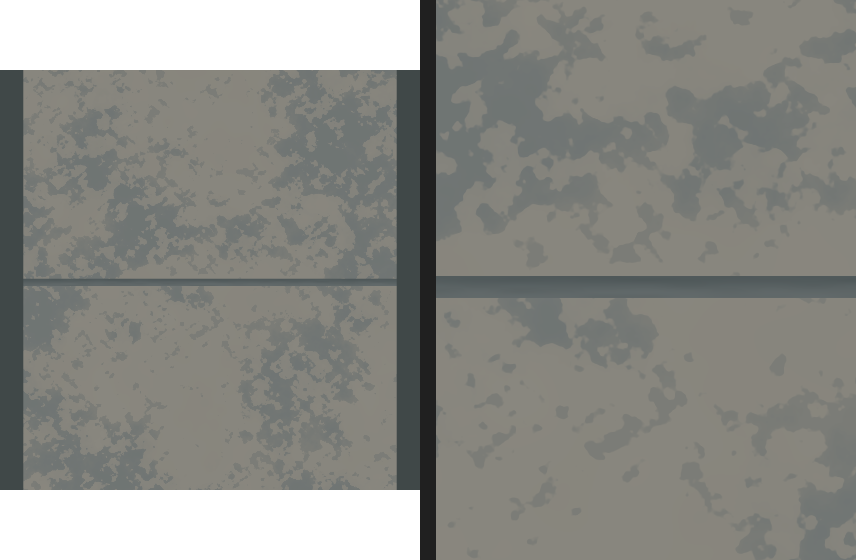
Left, the full canvas; right, a detail of the centre.
Reproduce this texture procedurally as a WebGL 2 fragment shader.

```glsl
#version 300 es
precision highp float;
// Two weathered stone panels stacked between dark side rails, on white.
// Each panel gets its own seed; broad patches, fine grain and crossed
// scratches are summed, then thresholded into ragged blue-grey stains.

uniform vec2 u_resolution;
out vec4 fragColor;

float hash(vec2 cell) {
    uvec2 q = uvec2(ivec2(cell)) * uvec2(1597334673u, 3812015801u);
    uint h = (q.x ^ q.y) * 1597334673u;
    h = (h ^ (h >> 15)) * 2246822519u;
    return float((h ^ (h >> 13)) >> 8) / 16777216.0;
}

float noise(vec2 p) {
    vec2 i = floor(p), f = fract(p);
    f = f * f * (3.0 - 2.0 * f);
    return mix(mix(hash(i), hash(i + vec2(1, 0)), f.x),
               mix(hash(i + vec2(0, 1)), hash(i + vec2(1, 1)), f.x), f.y);
}

mat2 rotation(float a) {
    return mat2(cos(a), sin(a), -sin(a), cos(a));
}

// Layered noise, normalised to 0..1
float fbm(vec2 p, int octaves) {
    float sum = 0.0, weight = 0.5, total = 0.0;
    for (int k = 0; k < octaves; k++) {
        sum += weight * noise(p);
        total += weight;
        weight *= 0.55;
        p = rotation(0.6) * p * 2.03 + 17.3;
    }
    return sum / total;
}

// Short thin strokes along several slanted directions
float scratches(vec2 p) {
    float strokes = 0.0;
    for (int k = 0; k < 4; k++) {
        float angle = (k % 2 == 0 ? 0.65 : -0.75) + 0.22 * float(k / 2);
        vec2 q = rotation(angle) * p;
        strokes += noise(q * vec2(24.0, 135.0) + 31.0 * float(k)) - 0.5;
    }
    return strokes * 0.5;
}

vec3 stonePanel(vec2 p, float row) {
    vec2 seeded = p + vec2(3.7, 5.3) * (row + 1.0);

    // Broad patches gather in two loose columns
    float columns = cos(6.2832 * (p.x - 0.31) / 0.55);
    float patches = fbm(seeded * 5.5, 4) - 0.5 + 0.07 * columns;
    float grain = fbm(seeded * 42.0, 4) - 0.5;
    float wear = patches + 1.25 * grain + 0.42 * scratches(seeded);

    float stain = smoothstep(0.05, 0.13, wear);
    float density = smoothstep(-0.08, 0.26, patches + 0.3 * grain);
    vec3 stone = vec3(0.534, 0.525, 0.493) + 0.012 * (fbm(seeded * 9.0, 3) - 0.5);
    vec3 stainColor = mix(vec3(0.478, 0.483, 0.463), vec3(0.415, 0.442, 0.442), density);
    vec3 color = mix(stone, stainColor, 0.9 * stain);

    // Thin film of tint around the dense areas
    return mix(color, vec3(0.46, 0.475, 0.465), 0.3 * density);
}

void main() {
    // Centred units: the panel square is one unit across
    float scale = min(u_resolution.x, u_resolution.y * 0.75);
    vec2 p = (gl_FragCoord.xy - 0.5 * u_resolution) / scale;
    float aa = 0.5 / scale;

    // Upper and lower panel
    float seamY = p.y + 0.0055;
    vec3 color = stonePanel(p, step(0.0, seamY));

    // Seam, darker along its upper edge
    vec3 seamColor = mix(vec3(0.375, 0.405, 0.408), vec3(0.315, 0.35, 0.355),
                         smoothstep(-0.007, 0.008, seamY));
    seamColor += 0.02 * (noise(p * vec2(30.0, 220.0)) - 0.5);
    color = mix(seamColor, color, smoothstep(-aa, aa, abs(seamY) - 0.0087));

    // Side rails
    float rail = smoothstep(-aa, aa, abs(p.x) - 0.4444);
    color = mix(color, vec3(0.25, 0.281, 0.284), rail);

    // White margins above and below
    float margin = smoothstep(-aa, aa, max(abs(p.x), abs(p.y)) - 0.5);
    fragColor = vec4(mix(color, vec3(1.0), margin), 1.0);
}
```
